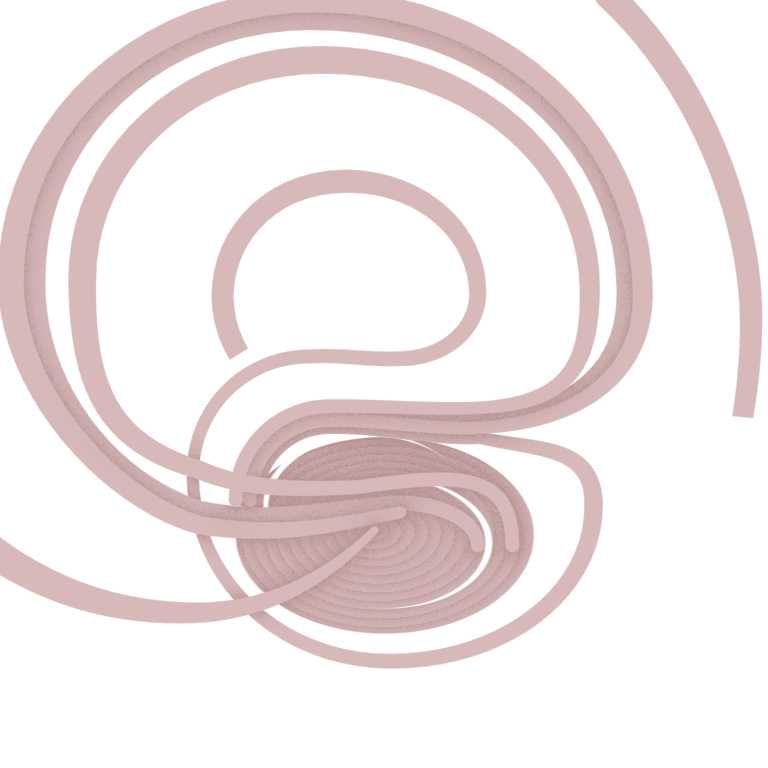
A three.js fragment shader for this background:

```glsl
varying vec2 vUv;

const vec3 PAPER = vec3(1.0);
const vec3 CORD = vec3(0.845, 0.725, 0.725);
const vec3 SHADE = vec3(0.70, 0.56, 0.56);
const float SOFT = 0.0012;

float hash(vec2 cell) {
  vec3 q = fract(vec3(cell.xyx) * 0.1031);
  q += dot(q, q.yzx + 33.33);
  return fract((q.x + q.y) * q.z);
}

// Signed distance to a tapered cubic curve
float curve(vec2 p, vec2 a, vec2 b, vec2 c, vec2 d, float w0, float w1) {
  vec2 low = min(min(a, b), min(c, d)) - 0.06;
  vec2 high = max(max(a, b), max(c, d)) + 0.06;
  if (any(lessThan(p, low)) || any(greaterThan(p, high))) return 1.0;
  float best = 1.0;
  vec2 start = a;
  for (int i = 1; i <= 20; i++) {
    float t = float(i) / 20.0;
    float s = 1.0 - t;
    vec2 end = s * s * s * a + 3.0 * s * t * (s * b + t * c) + t * t * t * d;
    vec2 e = end - start;
    float h = clamp(dot(p - start, e) / dot(e, e), 0.0, 1.0);
    float width = mix(w0, w1, t - (1.0 - h) / 20.0);
    best = min(best, length(p - start - e * h) - width);
    start = end;
  }
  return best;
}

// Quarter oval from an upright side to a level crest
float quarter(vec2 p, vec2 side, vec2 crest, float w0, float w1) {
  vec2 reach = (crest - side) * 0.56;
  return curve(p, side, side + vec2(0.0, reach.y), crest - vec2(reach.x, 0.0), crest, w0, w1);
}

// One lane of the bundle that bends around the coil
float lane(vec2 p, float i) {
  vec2 entry = vec2(0.625, 0.469 - 0.013 * i);
  vec2 crest = vec2(0.430, 0.471 - 0.009 * i);
  float over = curve(p, entry, entry - vec2(0.065, 0.003), crest + vec2(0.065, 0.001), crest, 0.008, 0.009);
  return min(over, quarter(p, vec2(0.307 + 0.009 * i, 0.349), crest, 0.009, 0.009));
}

float oval(vec2 p, vec2 center, vec2 radii) {
  return (length((p - center) / radii) - 1.0) * min(radii.x, radii.y);
}

float cover(float d) {
  return 1.0 - smoothstep(-SOFT, SOFT, d);
}

// Lay a cord with a grainy shadow on the cords below
vec4 lay(vec4 ink, float d, float grain) {
  float shadow = 0.65 * exp(-max(d, 0.0) / 0.011) * (0.7 + 0.6 * grain);
  vec3 tone = mix(ink.rgb, SHADE, shadow * ink.a);
  float m = cover(d);
  return vec4(mix(tone, CORD, m), max(ink.a, m));
}

// Coil of nested turns with two slim gaps
vec4 coil(vec2 p, float grain) {
  vec2 radii = vec2(0.194, 0.128);
  vec2 center = vec2(0.501, 0.303);
  float r = length((p - center) / radii);
  vec2 q = (p - mix(vec2(0.488, 0.310), center, min(r, 1.0))) / radii;
  float turn = fract(length(q) * 12.0 + atan(q.y, q.x) / 6.2832);
  float dark = 0.16 + 0.38 * pow(1.0 - turn, 2.0) + 0.3 * smoothstep(0.2, 0.9, q.y);
  float m = cover(oval(p, center, radii));
  vec2 wide = vec2(0.134, 0.094);
  float leftGap = cover(oval(p, vec2(0.477, 0.342), wide)) * cover(-oval(p, vec2(0.483, 0.338), wide));
  vec2 tight = vec2(0.133, 0.085);
  float rightGap = cover(oval(p, vec2(0.508, 0.293), tight)) * cover(-oval(p, vec2(0.499, 0.293), tight));
  m *= 1.0 - max(leftGap * step(0.335, p.y), rightGap);
  return vec4(mix(CORD, SHADE, dark * (0.75 + 0.5 * grain)), m);
}

// Small upper loop that wraps below the coil
float innerStrand(vec2 p) {
  vec2 tip = vec2(0.311, 0.539);
  float d = curve(p, tip, vec2(0.254, 0.633), vec2(0.316, 0.764), vec2(0.451, 0.764), 0.014, 0.015);
  d = max(d, dot(p - tip, vec2(0.53, -0.85)));
  d = min(d, quarter(p, vec2(0.622, 0.618), vec2(0.451, 0.764), 0.011, 0.015));
  d = min(d, quarter(p, vec2(0.622, 0.618), vec2(0.521, 0.533), 0.011, 0.0095));
  d = min(d, curve(p, vec2(0.521, 0.533), vec2(0.482, 0.531), vec2(0.449, 0.538), vec2(0.404, 0.536), 0.0095, 0.009));
  d = min(d, quarter(p, vec2(0.251, 0.382), vec2(0.404, 0.536), 0.008, 0.009));
  d = min(d, quarter(p, vec2(0.251, 0.382), vec2(0.508, 0.139), 0.008, 0.0095));
  d = min(d, quarter(p, vec2(0.773, 0.342), vec2(0.508, 0.139), 0.012, 0.0095));
  d = min(d, curve(p, vec2(0.773, 0.342), vec2(0.773, 0.421), vec2(0.703, 0.413), vec2(0.625, 0.430), 0.012, 0.008));
  return min(d, lane(p, 3.0));
}

// Large ring: left side, crest, right side, then its two lower arms
float ring(vec2 p, vec2 left, vec2 crest, vec2 right, vec2 foot, vec3 w, float i) {
  float d = min(quarter(p, left, crest, w.x, w.y), quarter(p, right, crest, w.z, w.y));
  vec2 entry = vec2(0.625, 0.469 - 0.013 * i);
  d = min(d, curve(p, right, mix(right, vec2(right.x, entry.y), 0.68), entry + vec2(0.11, 0.006), entry, w.z, 0.008));
  d = min(d, curve(p, left, left - vec2(0.0, 0.14), foot + vec2(-0.12, 0.035), foot, w.x, 0.012));
  return min(d, lane(p, i));
}

void main() {
  vec2 p = vUv;
  float grain = hash(floor(p * 512.0));
  vec4 ink = lay(coil(p, grain), innerStrand(p), grain);

  // Paired outer rings and their tails
  float d = ring(p, vec2(0.039, 0.635), vec2(0.404, 0.979), vec2(0.816, 0.622), vec2(0.260, 0.336), vec3(0.020, 0.018, 0.013), 1.0);
  d = min(d, curve(p, vec2(0.260, 0.336), vec2(0.36, 0.316), vec2(0.43, 0.340), vec2(0.52, 0.345), 0.012, 0.010));
  d = min(d, quarter(p, vec2(0.622, 0.290), vec2(0.52, 0.345), 0.009, 0.010));
  ink = lay(ink, d, grain);
  d = ring(p, vec2(0.014, 0.635), vec2(0.410, 0.999), vec2(0.837, 0.616), vec2(0.260, 0.316), vec3(0.017, 0.015, 0.013), 2.0);
  d = min(d, curve(p, vec2(0.260, 0.316), vec2(0.365, 0.300), vec2(0.43, 0.315), vec2(0.521, 0.333), 0.012, 0.008));
  ink = lay(ink, d, grain);

  // Inner ring, sweeping across the coil
  d = ring(p, vec2(0.107, 0.635), vec2(0.419, 0.922), vec2(0.768, 0.622), vec2(0.260, 0.388), vec3(0.018, 0.018, 0.013), 0.0);
  d = min(d, curve(p, vec2(0.260, 0.388), vec2(0.319, 0.362), vec2(0.391, 0.362), vec2(0.469, 0.366), 0.012, 0.009));
  d = min(d, curve(p, vec2(0.469, 0.366), vec2(0.60, 0.385), vec2(0.667, 0.385), vec2(0.667, 0.290), 0.009, 0.009));
  ink = lay(ink, d, grain);

  // Far arcs at the lower left and the right
  d = curve(p, vec2(-0.013, 0.284), vec2(0.065, 0.229), vec2(0.150, 0.202), vec2(0.247, 0.202), 0.021, 0.0135);
  d = min(d, curve(p, vec2(0.247, 0.202), vec2(0.352, 0.202), vec2(0.430, 0.251), vec2(0.488, 0.310), 0.0135, 0.005));
  ink = lay(ink, d, grain);
  vec2 end = vec2(0.967, 0.457);
  d = curve(p, vec2(0.792, 1.007), vec2(0.911, 0.896), vec2(0.978, 0.720), vec2(0.978, 0.583), 0.018, 0.0145);
  d = min(d, curve(p, vec2(0.978, 0.583), vec2(0.978, 0.538), vec2(0.973, 0.492), end, 0.0145, 0.0135));
  ink = lay(ink, max(d, dot(p - end, vec2(-0.1, -0.995))), grain);

  gl_FragColor = vec4(mix(PAPER, ink.rgb, ink.a), 1.0);
}
```
